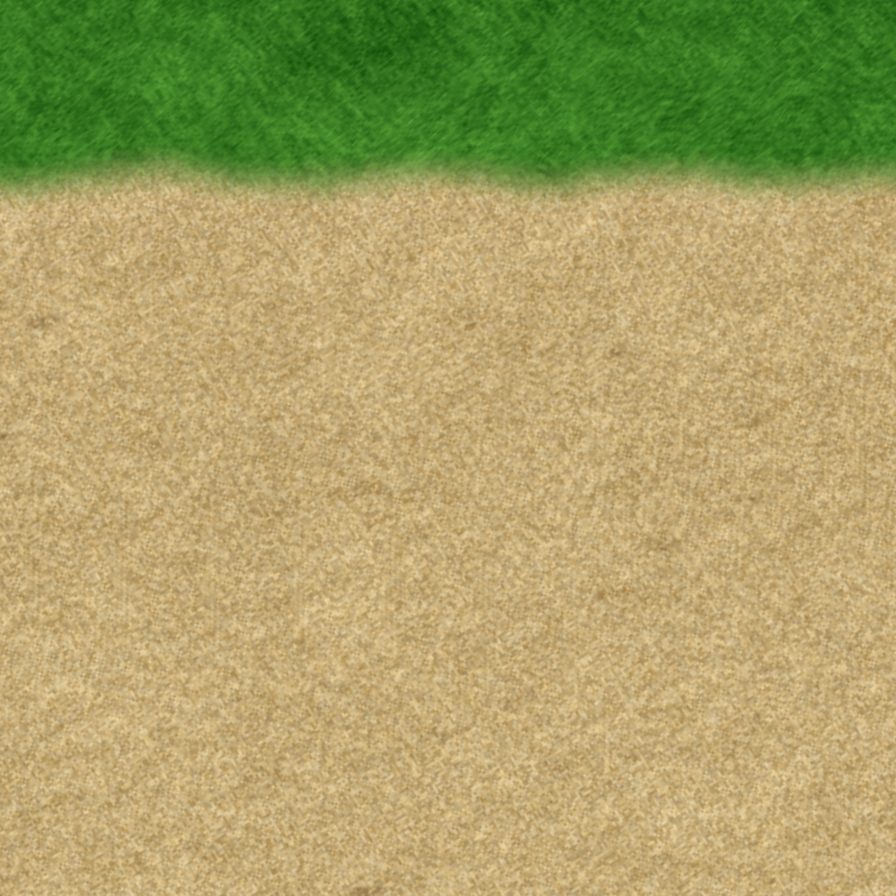
Give the GLSL for this texture, as a Shadertoy shader.

```glsl
#define EDGE_HEIGHT 0.803
#define EDGE_SOFTNESS 0.033
#define GRAIN_SCALE 340.0
#define GRAIN_CONTRAST 0.40
#define BLADE_CONTRAST 0.65
#define SPECK_COUNT 12
#define SAND_DARK vec3(0.64, 0.53, 0.32)
#define SAND_LIGHT vec3(0.87, 0.78, 0.58)
#define GRASS_DARK vec3(0.08, 0.31, 0.04)
#define GRASS_LIGHT vec3(0.31, 0.59, 0.19)

float hash(vec2 p) {
    return fract(sin(dot(p, vec2(127.1, 311.7))) * 43758.5453);
}

float noise(vec2 p) {
    vec2 cell = floor(p), f = fract(p);
    f = f * f * (3.0 - 2.0 * f);
    float low = mix(hash(cell), hash(cell + vec2(1, 0)), f.x);
    float high = mix(hash(cell + vec2(0, 1)), hash(cell + vec2(1, 1)), f.x);
    return mix(low, high, f.y);
}

float fbm(vec2 p) {
    float sum = 0.0, weight = 0.5;
    for (int i = 0; i < 5; i++) {
        sum += weight * noise(p);
        p = mat2(1.6, 1.2, -1.2, 1.6) * p + 17.3;
        weight *= 0.5;
    }
    return sum / 0.96875;
}

vec2 rotate(vec2 p, float angle) {
    float c = cos(angle), s = sin(angle);
    return vec2(c * p.x + s * p.y, c * p.y - s * p.x);
}

// Small soft stains, some stretched sideways
float specks(vec2 uv) {
    float stain = 0.0;
    for (int i = 0; i < SPECK_COUNT; i++) {
        float id = float(i) + 1.0;
        vec2 center = vec2(hash(vec2(id, 2.7)), 0.78 * hash(vec2(id, 8.3)));
        float size = mix(0.003, 0.011, hash(vec2(id, 5.1)));
        vec2 d = rotate(uv - center, 0.2) / (size * vec2(1.8, 0.8));
        stain += exp(-dot(d, d)) * noise(uv * 230.0 + id);
    }
    return min(stain, 1.0);
}

vec3 sand(vec2 uv) {
    // Broad slanted drifts, mid-sized clumps and fine grains
    vec2 slanted = rotate(uv, 0.45);
    float drift = fbm(slanted * vec2(8.0, 15.0)) - 0.5;
    float clump = fbm(slanted * vec2(45.0, 72.0) + 9.0) - 0.5;
    float grain = noise(rotate(uv, 0.55) * GRAIN_SCALE) - 0.5;
    float dust = noise(rotate(uv, 1.1) * GRAIN_SCALE * 0.6 + 31.0) - 0.5;
    float tone = 0.58 + 0.24 * drift + 0.42 * clump;
    tone += GRAIN_CONTRAST * (1.8 * grain + 1.1 * dust);
    vec3 color = mix(SAND_DARK, SAND_LIGHT, clamp(tone, -0.3, 1.2));

    // Warm and cool tint shifts between grains
    float tint = noise(rotate(uv, 0.3) * GRAIN_SCALE * 0.5 + 70.0) - 0.5;
    color += tint * vec3(0.03, 0.0, -0.05);
    return mix(color, vec3(0.42, 0.30, 0.13), 0.6 * specks(uv));
}

vec3 grass(vec2 uv) {
    // Two layers of short slanted blades, swapped by a patchy mask
    vec2 bent = uv + 0.012 * vec2(noise(uv * 18.0), noise(uv * 18.0 + 40.0));
    float rising = fbm(rotate(bent, 0.6) * vec2(65.0, 170.0));
    float falling = fbm(rotate(bent, -0.7) * vec2(65.0, 160.0) + 23.0);
    float blades = mix(rising, falling, smoothstep(0.3, 0.7, noise(uv * 16.0)));
    float patches = fbm(uv * vec2(9.0, 14.0) + 4.0) - 0.5;
    float tufts = fbm(uv * 50.0 + 12.0) - 0.5;
    float fine = noise(rotate(uv, 0.6) * vec2(210.0, 330.0)) - 0.5;
    float tone = 0.57 + BLADE_CONTRAST * (blades - 0.5);
    tone += 0.5 * patches + 0.5 * tufts + 0.42 * fine;

    // Shaded hollow left of the middle
    vec2 hollow = (uv - vec2(0.44, 0.95)) / vec2(0.10, 0.06);
    tone -= 0.15 * exp(-dot(hollow, hollow));
    vec3 color = mix(GRASS_DARK, GRASS_LIGHT, clamp(tone, -0.1, 1.2));

    // Sparse pale stalks
    float stalk = noise(rotate(bent, 0.8) * vec2(45.0, 280.0) + 51.0);
    return color + 0.06 * smoothstep(0.8, 1.0, stalk) * vec3(0.8, 1.0, 0.6);
}

void mainImage(out vec4 fragColor, in vec2 fragCoord) {
    vec2 uv = fragCoord / iResolution.xy;

    // Wavy, feathered border between turf and sand
    float border = EDGE_HEIGHT - 0.007 * sin(uv.x * 22.0 - 5.6);
    border += 0.012 * (fbm(vec2(uv.x * 12.0, 3.0)) - 0.5);
    border += 0.012 * (fbm(uv * 60.0) - 0.5);
    float cover = smoothstep(-EDGE_SOFTNESS, EDGE_SOFTNESS, uv.y - border);

    vec3 color = mix(sand(uv), grass(uv), cover);
    fragColor = vec4(clamp(color, 0.0, 1.0), 1.0);
}
```
